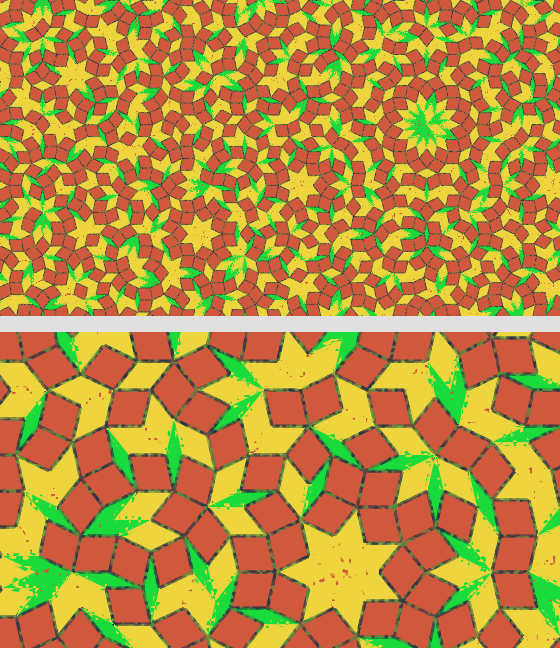
Top, the full canvas; bottom, a detail of the centre.
This pattern is drawn by a Shadertoy shader. Its source:

```glsl
// Sevenfold quasiperiodic rhombus tiling, drawn as the dual of seven grids of lines.
// Each crossing of two grid lines gives one rhombus; its angle picks the colour.
// Seams are thin: dark and dotted around wide tiles, ragged or speckled elsewhere.

const int   AXES = 7;
const float EDGE = 0.039;           // rhombus side, in canvas heights
const float AXIS_X = 0.762;         // place of the near-mirror axis, in canvas widths
const float AXIS_Y = 0.52;
const float GRAIN = 288.0;          // speckles per canvas height
const float LINE_HALF = 0.045;      // half width of the dark seam, in rhombus sides
const float RAGGED_HALF = 0.10;     // reach of the speckles from a seam
const vec3  WIDE_RED = vec3(0.81, 0.345, 0.24);
const vec3  MID_YELLOW = vec3(0.935, 0.83, 0.24);
const vec3  THIN_GREEN = vec3(0.10, 0.86, 0.235);
const vec3  SEAM_DARK = vec3(0.14, 0.19, 0.26);
const vec3  SEAM_GREEN = vec3(0.26, 0.56, 0.25);
// Grid offsets, nearly odd around the first axis
const float SHIFT[AXES] = float[AXES](0.52, 0.31, 0.17, 0.44, -0.42, -0.14, -0.29);

vec2 axis[AXES];
vec2 drift;

struct Tile {
    float area;     // sine of the angle: 0.43, 0.78 or 0.97
    float dist;     // distance to the nearest side
    vec2  outward;  // normal of that side
};

float hash(vec2 p) {
    vec3 q = fract(vec3(p.xyx) * 0.1031);
    q += dot(q, q.yzx + 33.33);
    return fract((q.x + q.y) * q.z);
}

float grain(vec2 p) {
    vec2 i = floor(p), f = smoothstep(0.0, 1.0, p - i);
    return mix(mix(hash(i), hash(i + vec2(1, 0)), f.x),
               mix(hash(i + vec2(0, 1)), hash(i + vec2(1, 1)), f.x), f.y);
}

float cross2(vec2 a, vec2 b) { return a.x * b.y - a.y * b.x; }

void setupGrids() {
    drift = vec2(0.0);
    for (int k = 0; k < AXES; k++) {
        float angle = 6.28319 * float(k) / float(AXES);
        axis[k] = vec2(cos(angle), sin(angle));
        drift += SHIFT[k] * axis[k];
    }
}

// Unit normal of a side along "side", turned toward "other"
vec2 normalToward(vec2 side, vec2 other) {
    vec2 n = vec2(-side.y, side.x);
    return n * sign(dot(n, other));
}

// Finds the rhombus that holds p by testing the line crossings near its dual point
Tile findTile(vec2 p) {
    vec2 x = (p - drift) * 2.0 / float(AXES);
    for (int j = 0; j < AXES - 1; j++)
    for (int k = j + 1; k < AXES; k++) {
        vec2 u = axis[j], v = axis[k];
        float det = cross2(u, v);
        vec2 base = floor(vec2(dot(x, u) + SHIFT[j], dot(x, v) + SHIFT[k]));
        for (int c = 0; c < 4; c++) {
            vec2 n = base + vec2(c & 1, c >> 1);
            vec2 t = n - vec2(SHIFT[j], SHIFT[k]);
            vec2 crossing = vec2(t.x * v.y - t.y * u.y, t.y * u.x - t.x * v.x) / det;
            if (distance(crossing, x) > 0.67) continue;
            vec2 corner = n.x * u + n.y * v;
            for (int l = 0; l < AXES; l++)
                if (l != j && l != k)
                    corner += ceil(dot(crossing, axis[l]) + SHIFT[l]) * axis[l];
            vec2 q = p - corner;
            vec2 st = vec2(cross2(q, v), cross2(u, q)) / det;
            vec2 inset = 0.5 - abs(st - 0.5);
            if (min(inset.x, inset.y) < -0.0001) continue;
            vec2 side = inset.x < inset.y ? normalToward(v, u) * sign(st.x - 0.5)
                                          : normalToward(u, v) * sign(st.y - 0.5);
            return Tile(abs(det), max(min(inset.x, inset.y), 0.0) * abs(det), side);
        }
    }
    return Tile(0.78, 1.0, vec2(0.0));
}

vec3 tileColour(float area) {
    return area > 0.9 ? WIDE_RED : area > 0.6 ? MID_YELLOW : THIN_GREEN;
}

void mainImage(out vec4 fragColor, in vec2 fragCoord) {
    setupGrids();
    vec2 uv = fragCoord / iResolution.y;
    vec2 centre = vec2(AXIS_X * iResolution.x / iResolution.y, AXIS_Y);
    float px = 1.0 / (iResolution.y * EDGE);
    vec2 p = (uv - centre) / EDGE + vec2(0.5, 0.0);

    Tile tile = findTile(p);
    vec3 colour = tileColour(tile.area);

    if (tile.dist < RAGGED_HALF + px) {
        // Tile across the nearest side, and smooth step between the two
        Tile next = findTile(p + tile.outward * (2.0 * tile.dist + 0.02));
        vec3 nextColour = tileColour(next.area);
        colour = mix(colour, nextColour, clamp(0.5 - tile.dist / px, 0.0, 0.5));

        vec2 cell = uv * GRAIN - 0.5;
        float dots = grain(cell), tint = grain(cell + 411.0);
        float line = 1.0 - smoothstep(LINE_HALF - 0.5 * px, LINE_HALF + 0.5 * px, tile.dist);
        float reach = 1.0 - smoothstep(RAGGED_HALF - 0.5 * px, RAGGED_HALF + 0.5 * px, tile.dist);
        if (max(tile.area, next.area) > 0.9) {
            // Dotted dark seam around wide tiles
            vec3 seam = mix(SEAM_DARK, SEAM_GREEN, smoothstep(0.4, 0.7, tint));
            colour = mix(colour, seam, line * mix(0.45, 1.0, dots));
        } else if (abs(tile.area - next.area) > 0.1) {
            // Ragged seam between yellow and green
            colour = mix(colour, nextColour, reach * smoothstep(0.6, 0.8, dots));
        } else {
            // Sparse red specks between tiles of one colour
            colour = mix(colour, WIDE_RED, reach * smoothstep(0.75, 0.9, dots));
        }
    }
    fragColor = vec4(colour, 1.0);
}
```
